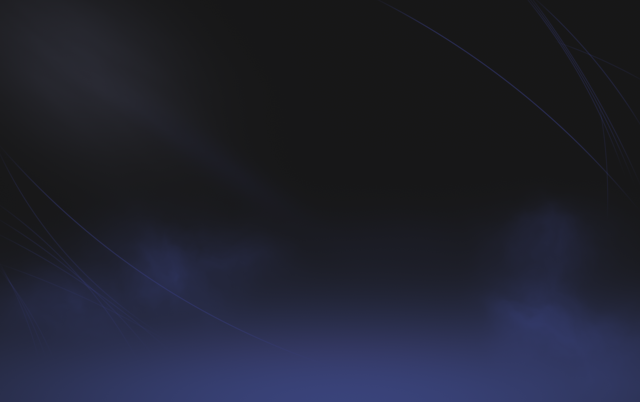
Write a WebGL 1 fragment shader that draws this background.

```glsl
precision highp float;
uniform vec2 u_resolution;

#define BASE_COLOR vec3(0.090, 0.090, 0.092)
#define FLOOR_COLOR vec3(0.135, 0.172, 0.385)
#define HAZE_COLOR vec3(0.070, 0.073, 0.105)
#define BEAM_COLOR vec3(0.009, 0.011, 0.034)
#define SMOKE_COLOR vec3(0.078, 0.098, 0.250)
#define STRAND_COLOR vec3(0.220, 0.240, 0.520)
#define STRAND_WIDTH 0.0006
#define STRAND_STRENGTH 0.62
#define SMOKE_SCALE 6.0
#define ASPECT 1.59

vec2 hashGradient(vec2 cell) {
  float h = fract(sin(dot(cell, vec2(127.1, 311.7))) * 43758.5);
  return vec2(cos(6.2832 * h), sin(6.2832 * h));
}

float gradientNoise(vec2 p) {
  vec2 i = floor(p), f = fract(p);
  vec2 u = f * f * f * (f * (f * 6.0 - 15.0) + 10.0);
  vec2 e = vec2(1.0, 0.0);
  float a = dot(hashGradient(i), f);
  float b = dot(hashGradient(i + e.xy), f - e.xy);
  float c = dot(hashGradient(i + e.yx), f - e.yx);
  float d = dot(hashGradient(i + e.xx), f - e.xx);
  return mix(mix(a, b, u.x), mix(c, d, u.x), u.y);
}

float fbm(vec2 p) {
  float sum = 0.0, gain = 0.6;
  for (int i = 0; i < 5; i++) {
    sum += gain * gradientNoise(p);
    p = mat2(1.6, 1.2, -1.2, 1.6) * p + 3.7;
    gain *= 0.5;
  }
  return sum;
}

// Soft elliptical spot
float spot(vec2 p, vec2 center, vec2 radius) {
  vec2 d = (p - center) / radius;
  return exp(-dot(d, d));
}

// Thin parabolic arc from a to b, bowed to the left of its direction
float strand(vec2 p, vec2 a, vec2 b, float bow) {
  vec2 chord = b - a;
  float len = length(chord);
  vec2 dir = chord / len;
  float t = dot(p - a, dir) / len;
  float offset = dot(p - a, vec2(-dir.y, dir.x)) - 4.0 * bow * t * (1.0 - t);
  float slope = 4.0 * bow * (1.0 - 2.0 * t) / len;
  float dist = abs(offset) * inversesqrt(1.0 + slope * slope);
  float ends = smoothstep(-0.02, 0.25, t) * (1.0 - smoothstep(0.65, 1.0, t));
  float blur = 1.0 / u_resolution.y;
  return ends * (1.0 - smoothstep(0.0, STRAND_WIDTH + blur, dist));
}

// Diagonal haze at the upper left, narrowing into a beam
vec3 haze(vec2 p) {
  vec2 along = normalize(vec2(0.80, -0.55));
  vec2 d = p - vec2(0.20, 0.83);
  vec2 local = vec2(dot(d, along), dot(d, vec2(-along.y, along.x)));
  float streak = 1.0 + 0.3 * fbm(local * vec2(3.0, 12.0));
  float cone = spot(local, vec2(0.0), vec2(0.29, 0.18));
  float beam = spot(local, vec2(0.42, 0.0), vec2(0.25, 0.04));
  float fan = spot(p, vec2(0.98, 0.40), vec2(0.22, 0.07));
  return streak * (HAZE_COLOR * cone + BEAM_COLOR * (beam + 0.7 * fan));
}

// Smoke banks at the lower left and right
float smoke(vec2 p) {
  vec2 warp = vec2(fbm(p * 5.0), fbm(p * 5.0 + 9.2));
  vec2 w = p + 0.05 * warp;
  float bank = 0.62 * spot(w, vec2(0.43, 0.34), vec2(0.18, 0.10));
  bank += 0.30 * spot(w, vec2(0.60, 0.36), vec2(0.08, 0.06));
  bank += 0.55 * spot(w, vec2(0.16, 0.25), vec2(0.14, 0.07));
  bank += 0.80 * spot(w, vec2(1.34, 0.22), vec2(0.11, 0.11));
  bank += 0.38 * spot(w, vec2(1.37, 0.41), vec2(0.14, 0.08));
  bank += 0.45 * spot(w, vec2(1.53, 0.14), vec2(0.14, 0.10));
  float detail = fbm(w * SMOKE_SCALE + 0.5 * warp);
  return bank * clamp(0.9 + 0.9 * detail, 0.2, 1.4);
}

float strands(vec2 p) {
  // Single long arcs
  float s = 0.75 * strand(p, vec2(0.90, 1.02), vec2(1.61, 0.45), 0.052);
  s += 0.65 * strand(p, vec2(-0.02, 0.66), vec2(0.88, 0.07), -0.080);
  s += 0.35 * strand(p, vec2(-0.02, 0.66), vec2(0.43, 0.15), -0.055);
  s += 0.20 * strand(p, vec2(-0.02, 0.35), vec2(0.45, 0.13), 0.015);
  s += 0.45 * strand(p, vec2(1.31, 1.02), vec2(1.62, 0.64), 0.022);
  s += 0.25 * strand(p, vec2(1.37, 0.90), vec2(1.63, 0.78), 0.008);
  s += 0.25 * strand(p, vec2(1.485, 0.76), vec2(1.508, 0.44), 0.010);
  // Bundles of near-parallel arcs
  for (int i = 0; i < 3; i++) {
    float k = float(i);
    s += 0.40 * strand(p, vec2(1.27 + 0.008 * k, 1.05), vec2(1.56 + 0.024 * k, 0.54 - 0.02 * k), 0.030 - 0.004 * k);
    s += 0.30 * strand(p, vec2(-0.03, 0.51 - 0.04 * k), vec2(0.36 + 0.04 * k, 0.07 + 0.02 * k), 0.038 - 0.008 * k);
    s += 0.18 * strand(p, vec2(-0.01, 0.36 - 0.01 * k), vec2(0.10 + 0.02 * k, 0.09), 0.012);
  }
  return STRAND_STRENGTH * min(s, 0.8);
}

void main() {
  vec2 p = gl_FragCoord.xy / u_resolution * vec2(ASPECT, 1.0);
  float ground = spot(p, vec2(0.86, 0.0), vec2(1.10, 0.245));
  vec3 color = BASE_COLOR + FLOOR_COLOR * ground + haze(p);
  color += vec3(0.009, 0.0, 0.003) * spot(p, vec2(0.80, 0.13), vec2(0.40, 0.06));
  color += SMOKE_COLOR * smoke(p) * (1.0 - 0.7 * ground);
  color = mix(color, STRAND_COLOR, strands(p));
  // Fine grain against banding
  color += 0.002 * gradientNoise(p * 300.0);
  gl_FragColor = vec4(color, 1.0);
}
```
